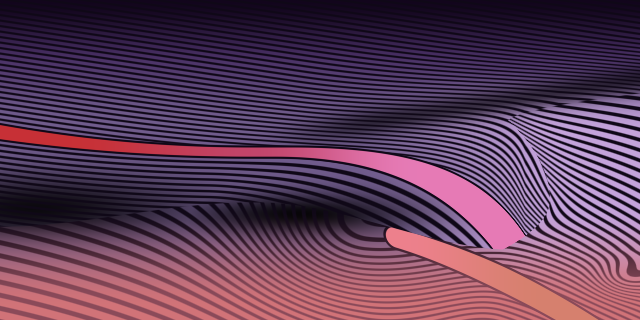
A Shadertoy shader for this background:

```glsl
// Draws a rippling violet sheet of dark stripes with a red-pink ribbon folding over a coral swirl.

const vec2 CANVAS = vec2(7.68, 3.84);   // working units, y runs downward
const vec3 INK    = vec3(0.06, 0.03, 0.09);
const vec3 NIGHT  = vec3(0.07, 0.02, 0.11);
const vec3 VIOLET = vec3(0.28, 0.18, 0.39);
const vec3 SLATE  = vec3(0.44, 0.36, 0.55);
const vec3 LILAC  = vec3(0.77, 0.64, 0.86);
const vec3 CORAL  = vec3(0.82, 0.45, 0.47);
const vec3 MAROON = vec3(0.54, 0.29, 0.35);
const vec3 RED    = vec3(0.78, 0.19, 0.21);
const vec3 ROSE   = vec3(0.76, 0.27, 0.42);
const vec3 PINK   = vec3(0.90, 0.48, 0.71);

float glow(vec2 p, vec2 center, vec2 radius) {
    vec2 q = (p - center) / radius;
    return exp(-dot(q, q));
}

float cover(float dist, float soft) {
    return smoothstep(soft, -soft, dist);
}

// Antialiased dark lines centred on whole phase values
float stripes(float phase, float duty) {
    float w = max(fwidth(phase), 0.001);
    float d = 0.5 - abs(fract(phase) - 0.5);
    float line = smoothstep(0.5 * duty + 0.7 * w, 0.5 * duty - 0.7 * w, d);
    return mix(line, duty, smoothstep(0.4, 0.9, w));
}

// Ribbon edge: gentle descent, then a plunge that steepens toward reach
float rail(float x, float level, float rise, float start, float bend, float reach) {
    float left = max(1.0 - x / 3.0, 0.0);
    float d = clamp(x - start, 0.0, 0.8 * reach);
    return level - rise * left * left + bend * d * d / (1.0 - d / reach);
}

float topRail(float x) {
    return rail(x, 1.77, 0.27, 3.5, 0.045, 4.2);
}

// Right-hand outline of the fold
float foldSide(float y) {
    float t = y - 2.4;
    return 6.6 - (t < 0.0 ? 0.55 : 1.6) * t * t;
}

// Signed distance to the front sheet, bounded by its fold
float frontSheet(vec2 p) {
    float hem = 2.72 - 0.29 * smoothstep(0.0, 3.0, p.x) + 0.57 * smoothstep(3.1, 6.2, p.x);
    float ridge = 1.45 - 0.33 * pow(clamp((p.x - 6.1) / 1.58, 0.0, 1.0), 0.6);
    return max(p.y - hem, min(p.x - foldSide(p.y), p.y - ridge));
}

// Stripe phase above the ribbon, straightening with height and rising at right
float upperPhase(vec2 p) {
    float flatLine = 1.5 + 0.15 * p.x;
    flatLine -= 0.42 * smoothstep(3.6, 7.68, p.x) * smoothstep(0.4, 1.5, p.y);
    float crest = topRail(min(p.x, 6.3)) + clamp(p.x - 6.3, 0.0, 0.4);
    float course = mix(crest, flatLine, smoothstep(2.6, 0.9, p.y));
    return (p.y - course) / 0.066;
}

// Stripe phase of the rear sheet: slanted lines bent around two swirls
float lowerPhase(vec2 p) {
    float slope = mix(0.06, 0.45, clamp((p.y - 1.1) / 1.9, 0.0, 1.0));
    float leftward = 3.0 - min(p.x, 3.0);
    float phase = 0.95 * p.y - 0.42 * p.x - 0.035 * leftward * leftward - 0.5;
    phase += (0.42 - slope) * max(p.x - 6.0, 0.0);
    phase -= 1.45 * glow(p, vec2(4.25, 2.85), vec2(1.2, 0.85));
    phase -= 0.25 * glow(p, vec2(7.5, 3.35), vec2(0.35, 0.2));
    phase += 0.22 * exp(-max(p.x - foldSide(p.y), 0.0) / 0.22)
           * smoothstep(5.5, 6.0, p.x) * smoothstep(3.0, 2.2, p.y);
    return phase / mix(0.15, 0.075, smoothstep(4.4, 6.0, p.x));
}

vec3 sheetColor(vec2 p) {
    vec3 c = mix(NIGHT, VIOLET, smoothstep(0.0, 0.8, p.y));
    c = mix(c, SLATE, smoothstep(0.5, 1.5, p.y));
    float light = smoothstep(4.2, 6.8, p.x) * smoothstep(0.8, 1.6, p.y);
    return mix(c, LILAC, light);
}

// Soft hollows in the sheet
float shadow(vec2 p) {
    float valley = p.y - 1.62 + 0.16 * (p.x - 3.5);
    float s = 0.6 * smoothstep(3.0, 4.6, p.x) * exp(-valley * valley / 0.025);
    s = max(s, 0.9 * glow(p, vec2(0.4, 2.5), vec2(1.9, 0.4)));
    s = max(s, 0.95 * glow(p, vec2(3.6, 2.58), vec2(1.3, 0.26)));
    return 1.0 - s;
}

void mainImage(out vec4 fragColor, in vec2 fragCoord) {
    vec2 uv = fragCoord / iResolution.xy;
    vec2 p = vec2(uv.x, 1.0 - uv.y) * CANVAS;
    float soft = 0.7 * CANVAS.y / iResolution.y;
    vec3 base = sheetColor(p) * shadow(p);

    // Rear sheet with coral light rising from below
    vec3 rear = mix(base, CORAL, smoothstep(2.5, 3.7, p.y));
    vec3 rearInk = mix(INK, MAROON, smoothstep(2.5, 3.6, p.y));
    rear = mix(rear, rearInk, stripes(lowerPhase(p), 0.38));

    // Lower ribbon with a rounded tip
    float along = p.x - 4.75;
    float middle = 2.85 + 0.3 * along + 0.07 * along * along;
    float halfWidth = 0.12 + 0.035 * smoothstep(0.0, 1.5, along);
    float tail = length(vec2(min(along, 0.0), p.y - middle)) - halfWidth;
    vec3 tailColor = mix(vec3(0.93, 0.50, 0.55), vec3(0.84, 0.50, 0.43), smoothstep(0.0, 1.8, along));
    rear = mix(rear, rearInk, cover(tail - 0.03, soft));
    rear = mix(rear, tailColor, cover(tail, soft));

    // Front sheet, striped on either side of the ribbon
    float top = topRail(p.x);
    float bottom = rail(p.x, 1.88, 0.21, 3.3, 0.08, 5.2);
    float spacing = 0.07 + 0.1 * smoothstep(2.5, 5.6, p.x);
    float above = stripes(upperPhase(p), 0.4);
    float below = stripes((p.y - bottom) / spacing, 0.42);
    vec3 front = mix(base, INK, p.y < 0.5 * (top + bottom) ? above : below);

    // Main ribbon
    vec3 ribbon = mix(RED, ROSE, smoothstep(0.8, 3.2, p.x));
    ribbon = mix(ribbon, PINK, smoothstep(3.0, 5.0, p.x));
    float band = max(top - p.y, p.y - bottom);
    front = mix(front, INK, cover(band - 0.025, soft));
    front = mix(front, ribbon, cover(band, soft));

    vec3 color = mix(rear, front, cover(frontSheet(p), soft));
    fragColor = vec4(color, 1.0);
}
```
